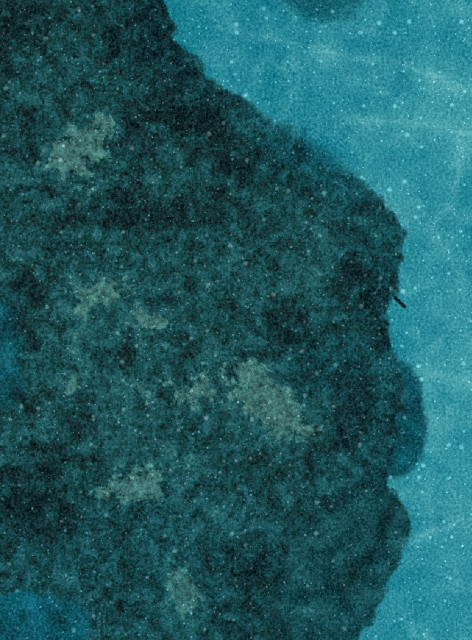
Give the GLSL for this texture, as a WebGL 2 fragment shader.

```glsl
#version 300 es
precision highp float;
uniform vec2 u_resolution;
out vec4 outColor;

const vec3 SHADOW = vec3(.04, .12, .14);
const vec3 STONE_DARK = vec3(.08, .18, .19);
const vec3 STONE_MID = vec3(.09, .27, .28);
const vec3 STONE_LIGHT = vec3(.14, .37, .39);
const vec3 STONE_PALE = vec3(.32, .52, .49);
const vec3 DEEP_TEAL = vec3(.05, .33, .39);
const vec3 WATER = vec3(.07, .47, .54);
const vec3 WATER_LIGHT = vec3(.25, .62, .66);
const vec3 CAUSTIC = vec3(.45, .74, .76);
const float GRAIN = .15;
const float ROUGHNESS = .035;
// Rock boundary, evenly spaced from top to bottom
const float SHORE[17] = float[17](.254, .277, .336, .423, .527, .605,
  .63, .622, .605, .622, .628, .62, .607, .645, .628, .589, .56);
// Soft patches: centre, radii
const vec4 LIT[10] = vec4[10](
  vec4(.39, .42, .045, .045), vec4(.443, .36, .042, .04), vec4(.488, .32, .03, .025),
  vec4(.28, .388, .075, .06), vec4(.17, .55, .07, .045), vec4(.247, .499, .035, .02),
  vec4(.115, .398, .02, .03), vec4(.3, .09, .06, .05), vec4(.13, .76, .08, .08), vec4(.21, .24, .09, .05));
const vec4 DIM[10] = vec4[10](
  vec4(.31, .81, .12, .1), vec4(.02, .93, .05, .1), vec4(.22, .95, .08, .08),
  vec4(.22, .67, .15, .035), vec4(.045, .55, .035, .03), vec4(.07, .2, .09, .08),
  vec4(.56, .34, .06, .06), vec4(.4, .1, .03, .06), vec4(.57, .55, .05, .06), vec4(.45, .475, .06, .03));
// Light filaments: start, end
const vec4 RAYS[8] = vec4[8](
  vec4(.37, .955, .52, .915), vec4(.52, .915, .74, .872), vec4(.55, .82, .74, .8), vec4(.73, .79, .71, .69),
  vec4(.71, .69, .665, .635), vec4(.665, .635, .72, .57), vec4(.65, .42, .74, .4), vec4(.63, .15, .74, .19));

vec2 hash2(vec2 p) {
  vec3 q = fract(p.xyx * vec3(.1031, .103, .0973));
  q += dot(q, q.yzx + 33.33);
  return fract((q.xx + q.yz) * q.zy);
}
float corner(vec2 i, vec2 f, vec2 e) { return dot(hash2(i + e) * 2. - 1., f - e); }
float noise(vec2 p) {
  vec2 i = floor(p), f = fract(p), u = f * f * (3. - 2. * f), e = vec2(0, 1);
  return mix(mix(corner(i, f, e.xx), corner(i, f, e.yx), u.x),
             mix(corner(i, f, e.xy), corner(i, f, e.yy), u.x), u.y);
}
float fbm(vec2 p) {
  float sum = 0., gain = .6;
  for (int i = 0; i < 5; i++) {
    sum += gain * noise(p);
    p = mat2(1.6, 1.2, -1.2, 1.6) * p + 17.3;
    gain *= .62;
  }
  return sum;
}
float blob(vec2 p, vec4 b) {
  vec2 d = (p - b.xy) / b.zw;
  return exp(-dot(d, d));
}
float segment(vec2 p, vec4 s) {
  vec2 d = s.zw - s.xy;
  return length(p - s.xy - d * clamp(dot(p - s.xy, d) / dot(d, d), 0., 1.));
}

vec3 waterColor(vec2 p, vec2 warp) {
  float cloud = fbm(p * 9. + 4.), mottle = fbm(p * 34. + warp * 30.);
  float glow = .18 + cloud * .9 + mottle * .4 + .4 * smoothstep(.45, .74, p.x);
  vec3 color = mix(WATER, WATER_LIGHT, clamp(glow, 0., 1.2));
  float web = .3 * exp(-abs(noise(p * 9. + warp * 28.)) * 13.);
  vec2 bent = p + warp * .5 + .02 * noise(p * 9.);
  for (int i = 0; i < RAYS.length(); i++) {
    float d = segment(bent, RAYS[i]);
    web = max(web, .34 * exp(-d * 130.) + .26 * exp(-d * 32.));
  }
  color = mix(color, CAUSTIC, clamp(web * (.85 + cloud + mottle), 0., 1.));
  return mix(color, DEEP_TEAL, .8 * smoothstep(.2, .7, blob(p + warp, vec4(.5, 1.01, .07, .04))));
}

vec3 rockColor(vec2 p, vec2 warp, float inset) {
  float coarse = fbm(p * 13. + warp * 12.), fine = fbm(p * 48. + warp * 20.);
  float grit = noise(p * 125.), lit = 0., dim = 0.;
  for (int i = 0; i < LIT.length(); i++) {
    lit += blob(p + warp, LIT[i]);
    dim += blob(p + warp, DIM[i]);
  }
  float tone = .47 + coarse * .55 + fine * .75 + grit * .25 + lit * .15 - dim * .24;
  vec3 color = mix(SHADOW, STONE_DARK, smoothstep(0., .25, tone));
  color = mix(color, STONE_MID, smoothstep(.2, .45, tone));
  color = mix(color, STONE_LIGHT, smoothstep(.42, .68, tone));
  color = mix(color, STONE_PALE, .75 * smoothstep(.7, 1., tone));
  // Crisp encrusted patches
  float crust = smoothstep(.48, .62, lit * .72 + coarse * .9 + fine * .55);
  color = mix(color, STONE_PALE * (.9 + fine * .7 + grit * .3), crust * .72);
  // Blue haze toward the rim and base
  float haze = .3 * (1. - smoothstep(0., .16, inset)) + .2 * (1. - smoothstep(.1, .35, p.y));
  haze += .45 * blob(p, vec4(.51, .77, .09, .07)) + .3 * blob(p, vec4(.5, .43, .06, .05));
  return mix(color, DEEP_TEAL * (.5 + tone * .8), clamp(haze, 0., .75));
}

void main() {
  vec2 p = gl_FragCoord.xy / u_resolution.y;
  vec2 warp = ROUGHNESS * vec2(fbm(p * 18.), fbm(p * 18. + 41.));
  float s = clamp((1. - p.y - warp.y) * 16., 0., 15.99);
  float inset = mix(SHORE[int(s)], SHORE[int(s) + 1], fract(s)) - p.x + warp.x;
  vec3 rock = rockColor(p, warp, inset);
  // Boulder at the lower right with a dark seam
  vec2 q = p + warp - vec2(.545, .125);
  float boulder = length(vec2(q.x + q.y, q.y - q.x) / vec2(.21, .116)) - 1.;
  vec3 face = mix(DEEP_TEAL * .55, STONE_LIGHT * 1.1, clamp(.5 + fbm(p * 36.) * 1.5, 0., 1.));
  rock = mix(rock, SHADOW, .4 * exp(-abs(boulder) * 10.));
  rock = mix(rock, face, .7 * (1. - smoothstep(-.2, .06, boulder)));
  rock *= 1. - .4 * exp(-90. * segment(p + warp, vec4(.62, .21, .53, .07)));
  // Submerged ledge, then rock, over water
  float ledge = smoothstep(.31, .44, blob(p + warp * .5, vec4(.615, .345, .053, .09)));
  vec3 color = mix(waterColor(p, warp), DEEP_TEAL * (.85 + fbm(p * 30.) * .6), ledge * .9);
  float soft = .005 + .03 * blob(p, vec4(.5, .78, .12, .08));
  color = mix(color, rock, smoothstep(-soft, soft, inset));
  // Water pockets at the left
  float pocket = smoothstep(.25, .65, blob(p + warp, vec4(-.01, .445, .05, .1)));
  float pool = smoothstep(.32, .42, blob(p + warp, vec4(.04, .01, .095, .07)));
  color = mix(color, DEEP_TEAL * (1. + fbm(p * 26.)), max(pocket * .65, pool * .9));
  // Small fish
  color = mix(SHADOW, color, smoothstep(.001, .004, segment(p, vec4(.617, .535, .632, .521))));
  // Drifting specks in two sizes, and grain
  for (float cells = 45.; cells < 100.; cells += 40.) {
    vec2 cell = floor(p * cells), seed = hash2(cell + cells);
    float r = length(fract(p * cells) - .2 - .6 * hash2(cell + 91.));
    float size = .07 + .1 * seed.y * seed.y;
    color += .21 * step(.76, seed.x) * (1. - smoothstep(size * .4, size * 1.5, r));
  }
  color += GRAIN * (noise(p * 230.) + .7 * noise(p * 410.));
  outColor = vec4(clamp(color, 0., 1.), 1);
}
```
